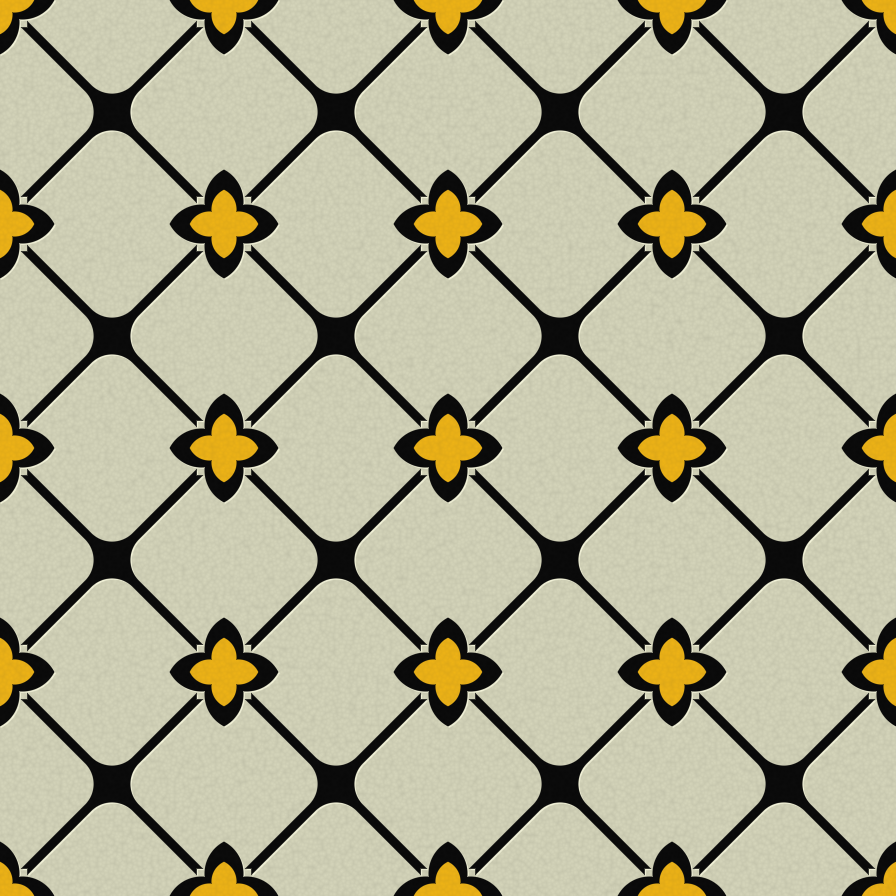
Write a Shadertoy shader that draws this pattern.

```glsl
#define REPEATS 4.0
#define LINE_HALF 0.02
#define NODE_ROUND 0.13
#define GAP_HALF 0.1215
#define GRAIN_CELLS 220.0
#define GRAIN 0.10
#define RIM_SHIFT 0.006
#define RIM_LIGHT 0.13
#define CREAM vec3(0.80, 0.80, 0.70)
#define INK vec3(0.04, 0.04, 0.04)
#define GOLD vec3(0.90, 0.68, 0.09)

vec2 hash2(vec2 p) {
    vec3 q = fract(p.xyx * vec3(0.1031, 0.1030, 0.0973));
    q += dot(q, q.yzx + 33.33);
    return fract((q.xx + q.yz) * q.zy);
}

// Cellular noise that wraps over the unit square
float cellular(vec2 uv, float cells) {
    vec2 p = uv * cells, id = floor(p), f = p - id;
    float nearest = 2.0;
    for (int j = -1; j <= 1; j++)
    for (int i = -1; i <= 1; i++) {
        vec2 o = vec2(i, j);
        vec2 site = o + hash2(mod(id + o, cells)) - f;
        nearest = min(nearest, dot(site, site));
    }
    return sqrt(nearest);
}

// Four pointed petals made of arcs; mid is the widest place along a petal
float flower(vec2 q, float mid, float halfLength, float halfWidth) {
    float radius = (halfLength * halfLength + halfWidth * halfWidth) / (2.0 * halfWidth);
    vec2 folded = vec2(max(q.x, q.y), min(q.x, q.y));
    return length(folded - vec2(mid, halfWidth - radius)) - radius;
}

// Diagonal bars with rounded inner corners where they cross
float lattice(vec2 p) {
    vec2 n = abs(fract(p) - 0.5);
    vec2 toBars = vec2(abs(n.x - n.y), n.x + n.y) * 0.70711;
    vec2 e = NODE_ROUND + LINE_HALF - toBars;
    return NODE_ROUND - length(max(e, 0.0)) - min(max(e.x, e.y), 0.0);
}

float inkDistance(vec2 p) {
    vec2 q = abs(fract(p + 0.5) - 0.5);
    // A square gap around each flower gives the bars notched ends
    float bars = max(lattice(p), GAP_HALF - max(q.x, q.y));
    return min(bars, flower(q, 0.10, 0.143, 0.087));
}

float cover(float d, float pixel) {
    return smoothstep(0.7, -0.7, d / pixel);
}

void mainImage(out vec4 fragColor, in vec2 fragCoord) {
    vec2 uv = fragCoord / iResolution.xy;
    vec2 p = uv * REPEATS;
    float pixel = REPEATS / min(iResolution.x, iResolution.y);

    // Flat shapes, with a light rim on the lower right of the ink
    float ink = cover(inkDistance(p), pixel);
    float rim = cover(inkDistance(p + vec2(-RIM_SHIFT, RIM_SHIFT)), pixel);
    vec3 color = CREAM + RIM_LIGHT * rim * (1.0 - ink);
    color = mix(color, INK, ink);
    vec2 q = abs(fract(p + 0.5) - 0.5);
    color = mix(color, GOLD, cover(flower(q, 0.065, 0.088, 0.056), pixel));

    // Fine speckle in two sizes
    float grain = 0.65 * cellular(uv, GRAIN_CELLS)
                + 0.35 * cellular(uv + 0.37, floor(GRAIN_CELLS * 0.5)) - 0.48;
    color *= 1.0 - GRAIN * grain;
    color += 0.02 * ink * grain;

    fragColor = vec4(clamp(color, 0.0, 1.0), 1.0);
}
```
